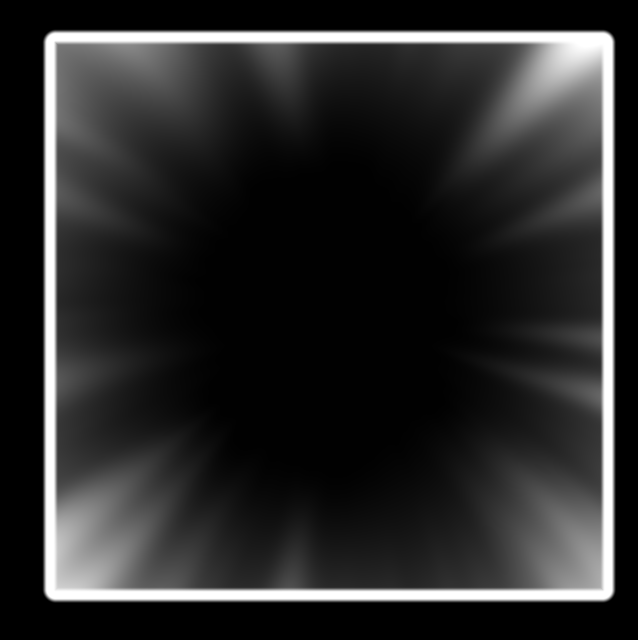
A Shadertoy shader for this background:

```glsl
// Soft grey light rays around a dark core, inside a glowing white square frame.

const vec2  CENTER       = vec2(0.516, 0.506);
const float FRAME_HALF   = 0.436;   // centre line of the frame
const float FRAME_RADIUS = 0.009;
const float FRAME_WIDTH  = 0.0088;  // half thickness
const float FRAME_BLUR   = 0.0042;
const float RAY_END      = 0.54;    // radius of full brightness
const float CORE_SIDE    = 0.180;   // dark core radius, sideways
const float CORE_UPRIGHT = 0.225;   // dark core radius, up and down
const float GROWTH       = 1.55;
const float HAZE         = 0.29;
const float CORE_GREY    = 0.004;

// Main rays: angle in degrees, angular width, strength
const int RAY_COUNT = 16;
const vec3 RAYS[RAY_COUNT] = vec3[](
    vec3( 47.5, 4.0, 0.52), vec3( 24.4, 2.6, 0.28), vec3( 35.5, 4.0, 0.15),
    vec3( -4.5, 2.2, 0.26), vec3(-16.5, 2.6, 0.36), vec3(-40.5, 4.0, 0.26),
    vec3(-49.5, 3.0, 0.14), vec3(262.0, 3.0, 0.30), vec3(240.0, 3.0, 0.14),
    vec3(228.4, 3.2, 0.34), vec3(219.5, 3.6, 0.42), vec3(193.0, 4.0, 0.28),
    vec3(155.6, 3.0, 0.22), vec3(144.0, 4.0, 0.16), vec3(125.0, 6.0, 0.26),
    vec3(100.5, 4.5, 0.40));

float hash(vec2 p) {
    return fract(sin(dot(p, vec2(127.1, 311.7))) * 43758.5);
}

float noise(vec2 p) {
    vec2 i = floor(p), f = fract(p);
    f = f * f * (3.0 - 2.0 * f);
    return mix(mix(hash(i), hash(i + vec2(1, 0)), f.x),
               mix(hash(i + vec2(0, 1)), hash(i + vec2(1, 1)), f.x), f.y);
}

float roundBox(vec2 p, float halfSize, float radius) {
    vec2 q = abs(p) - halfSize + radius;
    return length(max(q, 0.0)) + min(max(q.x, q.y), 0.0) - radius;
}

// Sum of the soft angular lobes
float mainRays(float angle) {
    float sum = 0.0;
    for (int i = 0; i < RAY_COUNT; i++) {
        float offset = mod(angle - RAYS[i].x + 180.0, 360.0) - 180.0;
        float t = offset / RAYS[i].y;
        sum += RAYS[i].z * exp(-0.5 * t * t);
    }
    return sum;
}

float burst(vec2 p) {
    float r = length(p);
    vec2 dir = p / max(r, 1e-4);
    float angle = degrees(atan(dir.y, dir.x));

    // Streaks follow the direction and change slowly with the radius
    float broad = noise(dir * 4.0 + r * 2.0 + 20.0) - 0.5;
    float fine = noise(dir * 13.0 + r * 3.0 + 50.0) - 0.5;

    float core = mix(CORE_SIDE, CORE_UPRIGHT, dir.y * dir.y)
               + 0.05 * broad + 0.03 * fine;
    float rise = max(r - core, 0.0) / (RAY_END - core);
    float glow = pow(rise, GROWTH);
    float haze = HAZE * (1.0 + 0.35 * broad + 0.35 * fine);
    return CORE_GREY + glow * (haze + mainRays(angle));
}

void mainImage(out vec4 fragColor, in vec2 fragCoord) {
    vec2 p = (fragCoord - CENTER * iResolution.xy) / iResolution.y;

    // Rays fill the square, the frame covers their edge
    float d = roundBox(p, FRAME_HALF, FRAME_RADIUS);
    float inside = smoothstep(FRAME_BLUR, -FRAME_BLUR, d);
    float frame = smoothstep(FRAME_BLUR, -FRAME_BLUR, abs(d) - FRAME_WIDTH);

    float grey = mix(burst(p) * inside, 1.0, frame);
    fragColor = vec4(vec3(clamp(grey, 0.0, 1.0)), 1.0);
}
```
